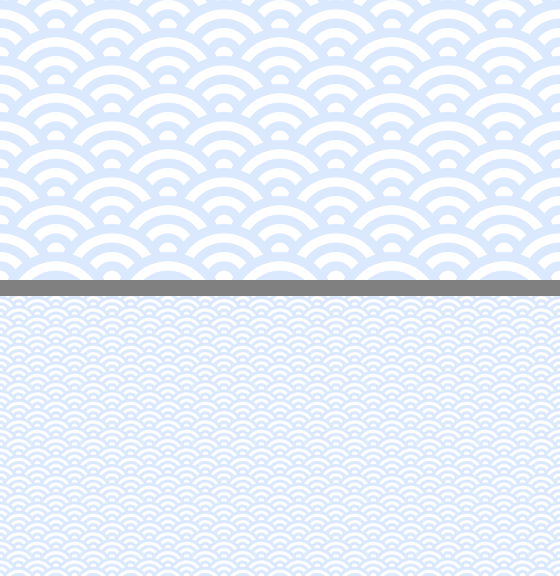
Top: one tile. Bottom: repeated 3 by 3.
Write a Shadertoy shader that draws this pattern.

```glsl
// Overlapping wave scales: staggered rows of discs with concentric bands.
// Each pixel paints the few rows near it from back (high) to front (low),
// so every disc hides the lower part of those behind it.

#define REPEATS 5.0                   // repeats across and down
#define BANDS 6.0                     // equal bands per radius, white at the centre
#define PALE_BLUE vec3(0.858, 0.912, 1.0)
#define WHITE vec3(1.0)

// Antialiased fill of a signed distance, negative inside
float coverage(float dist, float pixel) {
    return clamp(0.5 - dist / pixel, 0.0, 1.0);
}

// Colour of a scale at a distance from its centre, with a blue outer band
vec3 scaleColor(float radius, float pixel) {
    float band = clamp(radius * BANDS, 0.5, BANDS - 0.5);
    float fromWhite = abs(mod(band + 0.5, 2.0) - 1.0);   // 0 mid white, 1 mid blue
    return mix(PALE_BLUE, WHITE, coverage((fromWhite - 0.5) / BANDS, pixel));
}

void mainImage(out vec4 fragColor, in vec2 fragCoord) {
    // Scale radius is 1: a repeat is two radii wide and one high
    vec2 unitsPerPixel = REPEATS * vec2(2.0, 1.0) / iResolution.xy;
    vec2 p = fragCoord * unitsPerPixel;
    float pixel = max(unitsPerPixel.x, unitsPerPixel.y);

    // Rows lie half a radius apart, alternate ones shifted by one radius
    float nearestRow = floor(2.0 * p.y);
    vec3 color = PALE_BLUE;
    for (int i = 1; i >= -2; i--) {
        float row = nearestRow + float(i);
        vec2 local = vec2(mod(p.x - row + 1.0, 2.0) - 1.0, p.y - 0.5 * row);
        float radius = length(local);
        color = mix(color, scaleColor(radius, pixel), coverage(radius - 1.0, pixel));
    }

    fragColor = vec4(color, 1.0);
}
```
